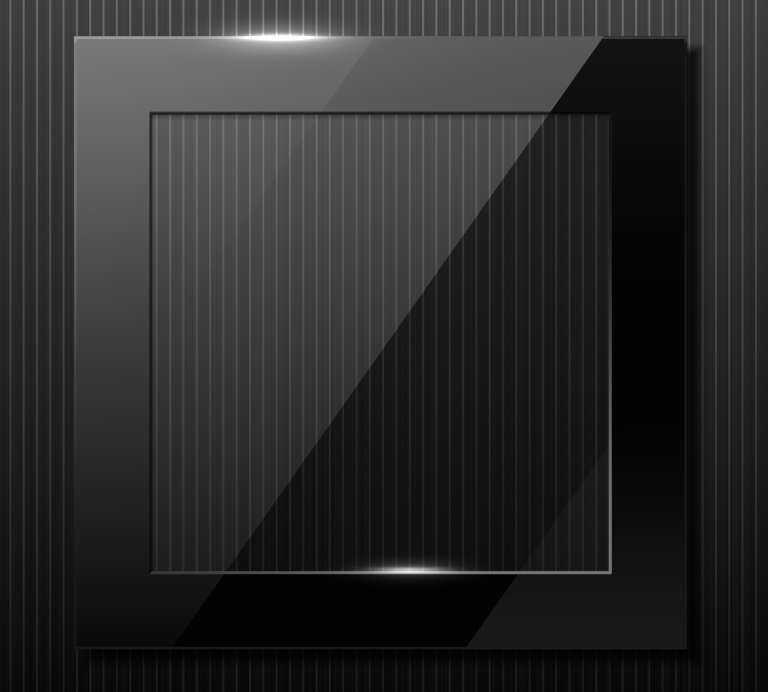
A Shadertoy shader for this background:

```glsl
// A square frame of dark glass hangs over a pinstriped grey wall.
// Box distances shape the frame, rims and shadow; slanted half-planes
// cut the reflections, and squashed falloffs make the two glints.

const vec2 FRAME_CENTER = vec2(-0.005, 0.0045);
const float OUTER_HALF = 0.443;
const float INNER_HALF = 0.332;
const float STRIPE_PERIOD = 0.01924;
const float STRIPE_START = -0.540;
const float SLANT = 0.706;

float hash(float n) {
    n = fract(n * 0.1031);
    n *= n + 33.33;
    return fract(n * (n + n));
}

float boxDistance(vec2 p, float halfSize) {
    vec2 d = abs(p) - halfSize;
    return length(max(d, 0.0)) + min(max(d.x, d.y), 0.0);
}

// Coverage of the region where the distance is negative
float fill(float d, float blur) {
    return 1.0 - smoothstep(-blur, blur, d);
}

// Signed distance to a slanted line, positive on its right
float slantDistance(vec2 p, vec2 anchor) {
    vec2 q = p - anchor;
    return (q.x - SLANT * q.y) / sqrt(1.0 + SLANT * SLANT);
}

float stripes(float x, float blur) {
    float cell = fract((x - STRIPE_START) / STRIPE_PERIOD + 0.5) - 0.5;
    return fill(abs(cell) * STRIPE_PERIOD - 0.0014, blur);
}

float glint(vec2 p, vec2 center, vec2 size) {
    vec2 q = (p - center) / size;
    return exp(-dot(q, q));
}

// Wall: vertical gradient, faint brushed grain and bright pinstripes
float wallShade(vec2 p, float h, float line) {
    float grain = hash(floor(p.x * 460.0) + 500.0) - 0.5;
    float base = mix(0.035, 0.27, h) - 0.10 * p.x * p.x * h;
    return base + grain * 0.02 + line * mix(0.07, 0.17, h);
}

// Bright reflection on the frame, strongest at the upper left
float glossShade(vec2 p, float h) {
    float fade = 1.0 - 0.20 * smoothstep(-0.45, 0.35, p.x);
    return 0.01 + 0.45 * h * fade;
}

float frameShade(vec2 p, float h, float gloss, float corner) {
    float dark = 0.012 + 0.06 * smoothstep(0.55, 1.0, h);
    dark += corner * 0.085 * smoothstep(0.42, 0.05, h);
    return mix(dark, glossShade(p, h), gloss);
}

// Wall seen through the glass, dimmed or washed by the reflection
float windowShade(vec2 p, float h, float gloss, float corner, float line) {
    float grain = hash(floor(p.x * 460.0) + 500.0) - 0.5;
    float dark = mix(0.035, 0.15, h) + corner * 0.03;
    float lit = 0.055 + 0.34 * h * (1.0 - 0.15 * smoothstep(-0.3, 0.3, p.x));
    float lineGain = mix(0.05, 0.11, h);
    return mix(dark, lit, gloss) + line * lineGain + grain * 0.015;
}

void mainImage(out vec4 fragColor, in vec2 fragCoord) {
    vec2 p = (fragCoord - 0.5 * iResolution.xy) / iResolution.y;
    float px = 0.75 / iResolution.y;
    float h = p.y + 0.5;
    vec2 q = p - FRAME_CENTER;
    float outer = boxDistance(q, OUTER_HALF);
    float inner = boxDistance(q, INNER_HALF);
    float line = stripes(p.x, px);

    // Wall and the frame's offset shadow
    float shade = wallShade(p, h, line);
    float shadow = boxDistance(q - vec2(0.018, -0.018), OUTER_HALF);
    shade *= 1.0 - 0.78 * fill(shadow, 0.013);

    // Reflections shared by the frame and its window
    float gloss = fill(slantDistance(p, vec2(0.318, 0.448)), px);
    float sheen = fill(slantDistance(p, vec2(-0.013, 0.448)), px);
    float corner = fill(-slantDistance(p, vec2(0.117, -0.438)), px);
    float frame = frameShade(p, h, gloss, corner);
    float window = windowShade(p, h, gloss, corner, line);
    float sheenGain = 0.04 * smoothstep(0.45, 0.95, h);
    frame += sheen * sheenGain;
    window += sheen * sheenGain * 0.6;
    window *= 1.0 - 0.3 * smoothstep(-0.012, 0.0, q.y - INNER_HALF);
    shade = mix(shade, mix(frame, window, fill(inner, px)), fill(outer, px));

    // Outer rim: bright at the top and left, fading away
    float outerRim = fill(abs(outer + 0.002) - 0.0018, px);
    float towardLeft = 1.0 - smoothstep(-0.40, 0.42, q.x);
    float rimLight = 0.09 + 0.40 * towardLeft * smoothstep(-0.40, 0.40, q.y);
    rimLight += 0.13 * smoothstep(0.43, 0.44, q.y);
    shade = mix(shade, max(shade, rimLight), outerRim);

    // Inner rim: dark at the top and left, bright at the bottom and right
    float innerRim = fill(abs(inner) - 0.0022, px);
    float litSide = smoothstep(-px, px, q.x - q.y);
    float rightFade = smoothstep(0.30, -0.30, q.y);
    float bottomFade = smoothstep(-0.36, 0.10, q.x);
    float innerLight = 0.08 + 0.38 * rightFade * mix(0.35, 1.0, bottomFade);
    shade = mix(shade, mix(shade * 0.45, innerLight, litSide), innerRim);

    // Glints on the two rims: a soft halo and a narrow hot core
    vec2 topGlint = vec2(-0.150, 0.446);
    vec2 lowGlint = vec2(0.037, -0.3235);
    shade += 0.28 * glint(p, topGlint, vec2(0.085, 0.020));
    shade += 0.60 * glint(p, topGlint, vec2(0.055, 0.005));
    shade += 0.20 * glint(p, lowGlint, vec2(0.065, 0.013));
    shade += 0.50 * glint(p, lowGlint, vec2(0.050, 0.004));

    fragColor = vec4(vec3(clamp(shade, 0.0, 1.0)), 1.0);
}
```
